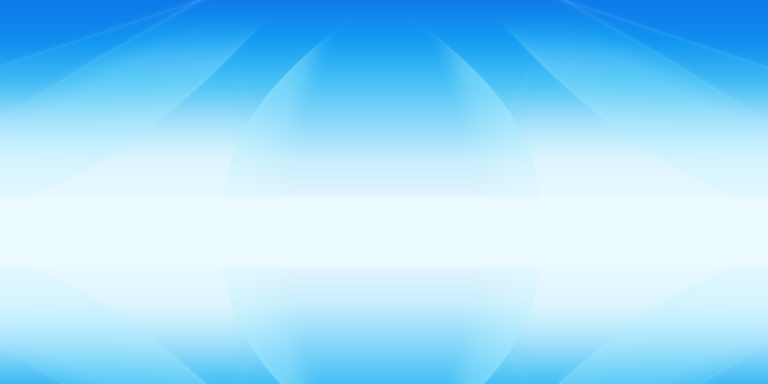
Give the GLSL for this background, as a Shadertoy shader.

```glsl
// Soft blue sky with translucent curved veils around a pale horizontal band.
// One quadrant is shaded: x is folded about the centre and y about the band,
// then each veil is filled and rimmed from its distance to a parabolic edge.
#define CENTER_X 0.995
#define BAND_Y 0.604
#define BAND_EDGE 0.516
#define PETAL_GLOW 0.42
#define SHEET_GLOW 0.30
#define SHADE_DEPTH 0.45
#define RIM_GLOW 0.16
#define RIM_WIDTH 0.004

const vec3 DEEP_BLUE = vec3(0.06, 0.48, 0.92);
const vec3 AZURE     = vec3(0.07, 0.61, 0.95);
const vec3 SKY       = vec3(0.27, 0.75, 0.96);
const vec3 PALE_SKY  = vec3(0.58, 0.86, 0.98);
const vec3 MIST      = vec3(0.79, 0.93, 0.99);
const vec3 HAZE      = vec3(0.89, 0.96, 1.00);
const vec3 BAND      = vec3(0.925, 0.983, 1.00);
const vec3 VEIL      = vec3(0.68, 0.94, 1.00);
const vec3 SHADOW    = vec3(0.04, 0.47, 0.91);

float ramp(float a, float b, float x) {
    return clamp((x - a) / (b - a), 0.0, 1.0);
}

// Vertical gradient; depth runs from the top edge down to the band.
vec3 skyGradient(float depth) {
    vec3 c = mix(DEEP_BLUE, AZURE, ramp(0.0, 0.104, depth));
    c = mix(c, SKY, ramp(0.104, 0.208, depth));
    c = mix(c, PALE_SKY, ramp(0.208, 0.333, depth));
    c = mix(c, MIST, ramp(0.333, 0.419, depth));
    return mix(c, HAZE, ramp(0.419, BAND_EDGE, depth));
}

float inside(float d, float aa) {
    return smoothstep(-aa, aa, d);
}

float rim(float d, float aa) {
    return exp(-abs(d) / max(RIM_WIDTH, aa));
}

void mainImage(out vec4 fragColor, in vec2 fragCoord) {
    vec2 uv = fragCoord / iResolution.xy;
    float aa = 1.0 / iResolution.y;

    // Fold the canvas (two units wide, one high) into one quadrant
    float q = abs(2.0 * uv.x - CENTER_X);
    float depth = BAND_Y - abs(1.0 - uv.y - BAND_Y);
    float rise = BAND_EDGE - depth;
    float fade = 1.0 - smoothstep(0.30, BAND_EDGE, depth);
    vec3 col = skyGradient(depth);

    // Flanks clear to white sooner than the middle
    float flank = smoothstep(0.19, 0.42, q) * smoothstep(0.20, 0.46, depth);
    col = mix(col, BAND, 0.6 * flank);

    // Signed distances, positive on the lit side of each edge
    float outer = 0.406 - 1.5 * rise * rise - q;
    float inner = q - 0.215 + 0.55 * rise * rise;
    float s = q - 0.305;
    float diagonal = (0.052 + 1.1 * s - 0.576 * s * s - depth) * 0.75;
    float upper = (depth - 0.57 * (q - 0.474) - 0.06 * max(q - 0.75, 0.0)) * 0.87;
    float corner = (depth - 0.172 + 0.33 * (CENTER_X - q)) * 0.95;

    // Broad diagonal sheet, brightest near its lower edge
    float sheet = inside(diagonal, aa) * smoothstep(-0.03, 0.07, upper);
    sheet *= smoothstep(0.03, 0.18, depth) * (0.55 + 0.45 * exp(-diagonal * 5.0));
    col = mix(col, VEIL, SHEET_GLOW * sheet * (0.4 + 0.6 * fade));

    // Darker layers stacked toward the upper corner
    float layers = 0.5 * inside(-upper, aa) + 0.5 * inside(-corner, aa);
    col = mix(col, SHADOW, SHADE_DEPTH * layers * smoothstep(0.33, 0.04, depth));

    // Central petal, glowing from its outer edge inward
    float petal = inside(outer, aa) * smoothstep(-0.01, 0.07, inner);
    petal *= smoothstep(0.01, 0.22, depth) * (0.4 + 0.6 * exp(-max(outer, 0.0) * 9.0));
    col = mix(col, VEIL, PETAL_GLOW * petal * (0.25 + 0.75 * fade));

    // Thin highlights along the edges
    float lines = rim(outer, aa) * smoothstep(0.02, 0.20, depth);
    lines += rim(diagonal, aa) * smoothstep(0.02, 0.18, depth);
    lines += 0.8 * rim(upper, aa) + 0.7 * rim(corner, aa);
    float crossing = (q - 0.383 + 0.44 * (depth - 0.18)) * 0.91;
    lines += 0.35 * rim(crossing, aa) * smoothstep(0.15, 0.20, depth);
    col = mix(col, VEIL, RIM_GLOW * lines * (0.3 + 0.7 * fade));

    // Pale band with a soft border
    col = mix(col, BAND, smoothstep(BAND_EDGE - 0.01, BAND_EDGE + 0.006, depth));
    fragColor = vec4(clamp(col, 0.0, 1.0), 1.0);
}
```
